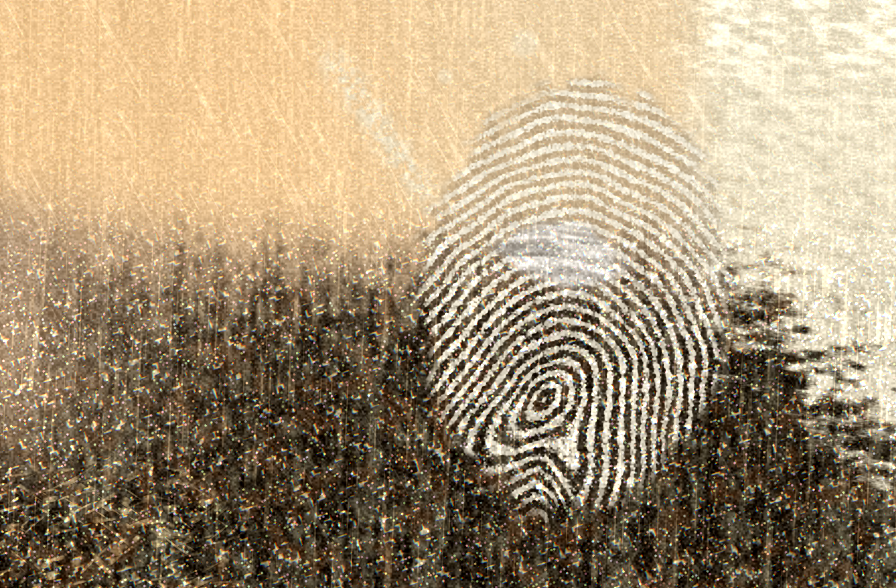
A Shadertoy shader for this texture:

```glsl
// Whorled fingerprint on dusty, scratched glass before a blurred warm field.

const vec3 PEACH = vec3(0.95, 0.79, 0.58);
const vec3 SAND = vec3(0.93, 0.82, 0.65);
const vec3 CREAM = vec3(0.94, 0.90, 0.79);
const vec3 HAZE = vec3(0.71, 0.60, 0.48);
const vec3 SOIL = vec3(0.13, 0.10, 0.06);
const vec3 OLIVE = vec3(0.36, 0.33, 0.25);
const vec3 BROWN = vec3(0.36, 0.24, 0.14);
const vec3 RIDGE = vec3(0.95, 0.92, 0.84);
const vec3 SMUDGE = vec3(0.82, 0.80, 0.77);

const vec2 PRINT_CENTER = vec2(0.978, 0.497);
const vec2 PRINT_RADII = vec2(0.268, 0.374);
const float PRINT_TILT = 0.10;
const vec2 CORE = vec2(0.930, 0.318);
const vec2 SMUDGE_CENTER = vec2(0.956, 0.568);
const vec2 SMUDGE_RADII = vec2(0.112, 0.060);
const float RIDGE_PITCH = 0.0225;
const float GRAIN_SCALE = 290.0;
const float SPARK_SCALE = 185.0;
const float DUST_SCALE = 150.0;

float hash(vec2 p) {
    return fract(sin(dot(p, vec2(127.1, 311.7))) * 43758.5453);
}

float noise(vec2 p) {
    vec2 i = floor(p), f = fract(p);
    f = f * f * (3.0 - 2.0 * f);
    return mix(mix(hash(i), hash(i + vec2(1, 0)), f.x),
               mix(hash(i + vec2(0, 1)), hash(i + vec2(1, 1)), f.x), f.y);
}

float fbm(vec2 p) {
    float sum = 0.0, amp = 0.5;
    for (int i = 0; i < 4; i++) {
        sum += amp * noise(p);
        p = p * 2.03 + 17.3;
        amp *= 0.5;
    }
    return sum / 0.9375;
}

vec2 rotate(vec2 p, float a) {
    float c = cos(a), s = sin(a);
    return vec2(c * p.x + s * p.y, c * p.y - s * p.x);
}

float disc(vec2 p, vec2 center, float radius) {
    return 1.0 - smoothstep(radius * 0.6, radius * 1.2, length(p - center));
}

// Faintly coloured specks: one jittered dot per cell.
vec3 dust(vec2 p, float density) {
    vec2 cell = floor(p);
    vec2 at = 0.3 + 0.4 * vec2(hash(cell + 3.1), hash(cell + 8.7));
    float dotMask = 1.0 - smoothstep(0.1, 0.5, length(fract(p) - at));
    vec3 tint = vec3(0.86, 0.82, 0.72) + 0.2 * cos(6.28 * (hash(cell + 5.3) + vec3(0.0, 0.33, 0.67)));
    return tint * dotMask * step(1.0 - density, hash(cell)) * (0.4 + hash(cell + 1.9));
}

// Arches above the core, slanted on the left, running straight down on the right.
float ridgePhase(vec2 p) {
    vec2 q = p - CORE;
    q += 0.014 * (vec2(noise(p * 15.0), noise(p * 15.0 + 40.0)) - 0.5);
    float left = 0.5 * (sqrt(q.x * q.x + 0.004) - q.x);
    float right = left + q.x;
    float skew = mix(0.85, 0.42, smoothstep(0.0, 0.4, q.y));
    float below = smoothstep(0.0, 0.12, -q.y) * smoothstep(-0.03, 0.07, q.x);
    q.y = (q.y + skew * (left - 0.03)) * mix(1.0, 0.35, below);
    q.x = 1.15 * right - 0.55 * left - 0.02;
    return length(q) / RIDGE_PITCH;
}

vec3 backdrop(vec2 p) {
    float streak = noise(p * vec2(95.0, 4.0)) - 0.5;
    float broad = noise(p * vec2(17.0, 1.5) + 9.0) - 0.5;
    vec3 sky = mix(PEACH, SAND, smoothstep(0.4, 0.95, p.x));
    sky = mix(sky, HAZE, 0.8 * (1.0 - smoothstep(0.50, 0.68, p.y)));

    // Dark ground with mottling, vertical smears and left-hand mist.
    float mottling = fbm(p * vec2(65.0, 40.0));
    vec3 ground = mix(SOIL, OLIVE, smoothstep(0.3, 0.85, mottling + 0.15 * broad + 0.35 * streak));
    ground = mix(ground, BROWN, 0.6 * smoothstep(0.45, 0.75, fbm(p * 32.0 + 5.0)));
    float horizon = p.y + 0.05 * broad + 0.04 * streak + 0.12 * (mottling - 0.5);
    vec3 col = mix(ground, sky, smoothstep(0.40, 0.64, horizon));
    float mist = exp(-p.x * 5.0) * smoothstep(0.08, 0.42, p.y) * (1.0 - smoothstep(0.55, 0.75, p.y));
    col = mix(col, HAZE, min(1.1 * mist, 1.0));

    // Pale flaky area on the right.
    float flakes = fbm(rotate(p, -0.12) * vec2(30.0, 75.0));
    float shore = mix(0.51, 0.23, smoothstep(1.24, 1.54, p.x));
    float pale = smoothstep(-0.11, 0.11, p.y - shore + 0.5 * (flakes - 0.5));
    pale *= smoothstep(1.10, 1.25, p.x + 0.05 * (flakes - 0.5));
    vec3 paleCol = CREAM + 0.22 * (flakes - 0.5);
    paleCol += 0.13 * smoothstep(0.78, 0.96, p.y) * smoothstep(0.4, 0.65, flakes);
    col = mix(col, paleCol, 0.92 * pale);

    // Tangled straw at the lower left.
    vec2 bent = p + 0.03 * vec2(noise(p * 9.0), noise(p * 9.0 + 7.0));
    float straw = max(noise(rotate(bent, 0.5) * vec2(38.0, 150.0)),
                      max(noise(rotate(bent, 0.15) * vec2(40.0, 140.0) + 31.0),
                          noise(rotate(bent, -0.6) * vec2(45.0, 160.0) + 63.0)));
    float strawArea = (1.0 - smoothstep(0.25, 0.55, p.x)) * (1.0 - smoothstep(0.12, 0.30, p.y));
    col += vec3(0.40, 0.36, 0.27) * strawArea * smoothstep(0.72, 0.98, straw);

    // Diagonal wipe and soft light spots.
    vec2 wipe = rotate(p - vec2(0.645, 0.785), -0.965);
    float wipeMask = exp(-pow(wipe.y / 0.027, 2.0)) * (1.0 - smoothstep(0.10, 0.21, abs(wipe.x)));
    col = mix(col, CREAM, 0.85 * wipeMask * smoothstep(0.2, 0.7, fbm(p * 110.0)));
    float spots = disc(p, vec2(0.892, 0.926), 0.025) * 0.45
                + disc(p, vec2(0.757, 0.870), 0.014) * 0.4
                + disc(p, vec2(1.404, 0.350), 0.016);
    return mix(col, CREAM + 0.03, min(spots, 1.0)) + 0.05 * streak;
}

void mainImage(out vec4 fragColor, in vec2 fragCoord) {
    vec2 p = fragCoord / iResolution.y;
    vec3 col = backdrop(p);
    float grain = noise(p * GRAIN_SCALE) - 0.5;
    float clumps = noise(p * 130.0) - 0.5;
    float lower = 1.0 - smoothstep(0.42, 0.72, p.y);

    // Print with a frayed outline and broken, grainy ridges.
    vec2 e = rotate(p - PRINT_CENTER, -PRINT_TILT) / PRINT_RADII;
    float inside = 1.0 - smoothstep(0.90, 1.04, length(e) + 0.16 * (noise(p * 42.0) - 0.5));
    float wave = 0.5 + 0.5 * cos(6.2832 * ridgePhase(p));
    float ridge = smoothstep(0.2, 0.9, wave + 0.6 * grain + 0.6 * clumps);
    float pressure = 0.70 + 0.4 * fbm(p * 14.0);
    col = mix(col * (1.0 - 0.12 * inside), HAZE * 0.75, 0.14 * inside);
    col = mix(col, RIDGE, clamp(inside * ridge * pressure, 0.0, 1.0));

    // Soft smudge with fine brushed lines.
    vec2 s = rotate(p - SMUDGE_CENTER, -0.1);
    float smudge = 1.0 - smoothstep(0.7, 1.12, length(s / SMUDGE_RADII) + 0.3 * (noise(p * 45.0) - 0.5));
    float brushed = noise(s * vec2(20.0, 170.0) + 2.0 * noise(p * 15.0)) - 0.5;
    col = mix(col, SMUDGE + 0.42 * brushed, 0.82 * smudge);

    // Hairline scratches, grain and irregular chromatic sparkle.
    float upright = noise(rotate(p, -0.04) * vec2(220.0, 14.0));
    float slanted = noise(rotate(p, 0.5) * vec2(200.0, 12.0));
    col += vec3(0.20, 0.18, 0.14) * smoothstep(0.68, 0.98, upright) * mix(0.3, 1.0, lower);
    col += 0.07 * smoothstep(0.75, 0.98, slanted);
    vec2 g = rotate(p, 0.3) * SPARK_SCALE;
    vec3 spark = vec3(noise(g), noise(g + vec2(0.25, 0.1)), noise(g + vec2(0.45, 0.3)));
    col += vec3(0.50, 0.48, 0.42) * smoothstep(0.68, 0.97, spark) * mix(0.2, 1.0, lower);
    col += grain * mix(0.14, 0.24, lower);
    col += dust(rotate(p, 0.6) * DUST_SCALE, 0.20) * mix(0.08, 0.45, lower);

    fragColor = vec4(clamp(col - 0.03 * lower, 0.0, 1.0), 1.0);
}
```
